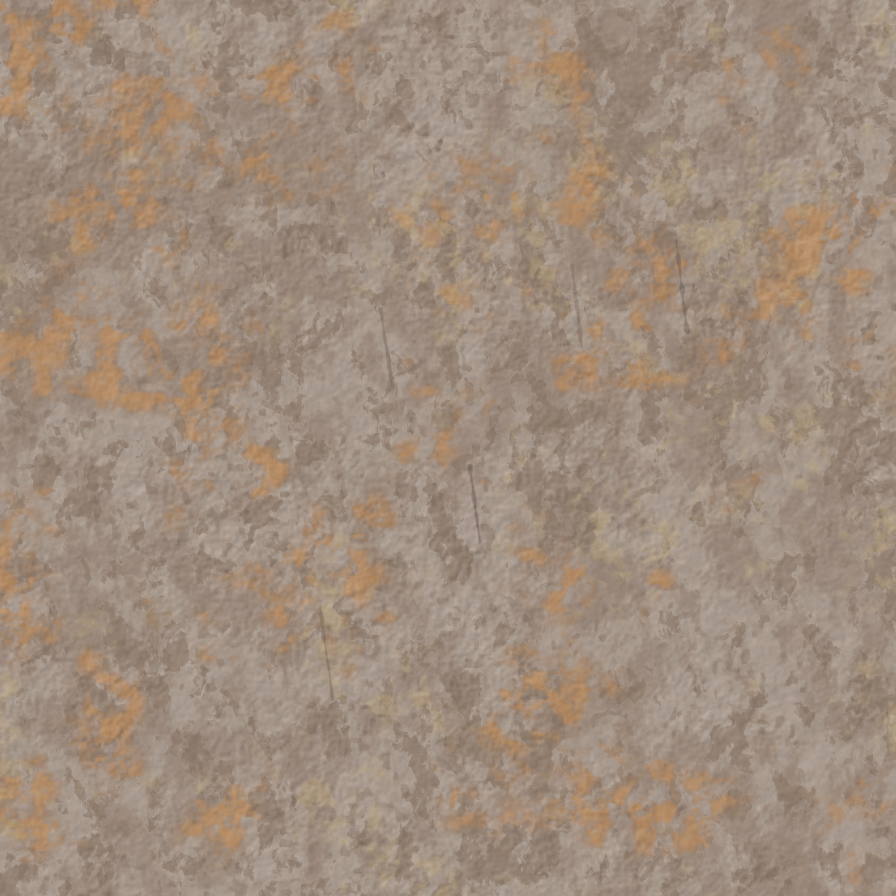
A Shadertoy shader for this texture:

```glsl
float hash(vec2 p) {
    vec3 h = fract(p.xyx * 0.1031);
    h += dot(h, h.yzx + 33.33);
    return fract((h.x + h.y) * h.z);
}

float noise(vec2 p) {
    vec2 cell = floor(p), f = fract(p);
    f = f * f * f * (f * (f * 6.0 - 15.0) + 10.0);
    return mix(mix(hash(cell), hash(cell + vec2(1, 0)), f.x),
               mix(hash(cell + vec2(0, 1)), hash(cell + vec2(1, 1)), f.x), f.y);
}

float fbm(vec2 p) {
    float sum = 0.0, amp = 0.42;
    for (int i = 0; i < 5; i++) {
        sum += amp * noise(p);
        p = mat2(1.6, 1.2, -1.2, 1.6) * p + 17.3;
        amp *= 0.62;
    }
    return sum;
}

// Fine plaster height, used for the embossed grain
float grainHeight(vec2 p) {
    return 0.55 * noise(p * 105.0) + 0.45 * noise(p * 210.0 + 31.0);
}

// Thin, nearly upright scratches that lean right towards the bottom
float scratches(vec2 p) {
    float mask = 0.0;
    for (int i = 0; i < 5; i++) {
        float id = float(i);
        vec2 start = vec2(0.32 + 0.1 * id + 0.07 * hash(vec2(id, 3.0)),
                          0.15 + 0.5 * hash(vec2(id, 8.0)));
        vec2 dir = vec2(-0.12 - 0.08 * hash(vec2(id, 5.0)), 1.0);
        float len = 0.06 + 0.05 * hash(vec2(id, 12.0));
        vec2 d = p - start;
        float t = clamp(dot(d, dir) / dot(dir, dir), 0.0, len);
        float dist = length(d - dir * t) + 0.003 * (noise(p * 90.0) - 0.5);
        float strength = 0.25 + 0.4 * hash(vec2(id, 21.0));
        mask = max(mask, strength * (1.0 - smoothstep(0.0005, 0.0028, dist)));
    }
    return mask;
}

void mainImage(out vec4 fragColor, in vec2 fragCoord) {
    vec2 p = fragCoord / iResolution.y;
    vec2 warp = vec2(fbm(p * 26.0 + 5.0), fbm(p * 26.0 + 47.0)) - 0.5;
    vec2 q = p + 0.02 * warp;

    // Clouded grey-brown ground
    float broad = fbm(p * vec2(6.0, 4.0) + 2.0);
    float blotch = fbm(q * vec2(34.0, 25.0) + 9.0);
    vec3 color = mix(vec3(0.59, 0.523, 0.47), vec3(0.65, 0.588, 0.541),
                     smoothstep(0.32, 0.68, 0.4 * broad + 0.6 * blotch));

    // Pale plaster flakes
    float plaster = smoothstep(0.48, 0.55, 0.72 * blotch + 0.28 * broad);
    color = mix(color, vec3(0.665, 0.614, 0.572), 0.5 * plaster);

    // Brown corroded patches with a faint light rim
    float decay = 0.74 * fbm(q * vec2(40.0, 30.0) + 71.0)
                + 0.26 * fbm(p * vec2(7.0, 4.5) + 23.0);
    float rim = smoothstep(0.5, 0.53, decay) * (1.0 - smoothstep(0.53, 0.56, decay));
    color += 0.015 * rim;
    color = mix(color, vec3(0.535, 0.46, 0.4), 0.6 * smoothstep(0.535, 0.6, decay));

    // Small pits, gathered on the plaster
    float pits = smoothstep(0.7, 0.88, noise(q * vec2(120.0, 100.0) + 13.0));
    color = mix(color, vec3(0.5, 0.43, 0.375), 0.4 * pits * smoothstep(0.45, 0.6, broad));

    // Rust stains with small orange cores
    float stain = fbm(p * vec2(8.0, 10.0) + 64.0);
    float stainDetail = fbm(q * 42.0 + 38.0);
    float rust = smoothstep(0.52, 0.67, stain) * smoothstep(0.34, 0.62, stainDetail);
    color = mix(color, vec3(0.63, 0.495, 0.385), 0.6 * rust);
    float core = smoothstep(0.57, 0.7, stain) * smoothstep(0.46, 0.65, stainDetail);
    color = mix(color, vec3(0.75, 0.56, 0.37), 0.6 * core);

    // Ochre dust
    float ochre = smoothstep(0.57, 0.7, fbm(p * 10.0 + 91.0))
                * smoothstep(0.46, 0.66, fbm(q * 55.0 + 55.0));
    color = mix(color, vec3(0.72, 0.635, 0.49), 0.5 * ochre);

    color = mix(color, vec3(0.43, 0.365, 0.325), scratches(p));

    // Grain lit from the upper left
    float relief = grainHeight(p) - grainHeight(p + vec2(-0.0025, 0.0025));
    color += relief * mix(0.07, 0.125, smoothstep(0.4, 0.6, fbm(p * 9.0 + 80.0)));
    color += 0.07 * (fbm(p * 75.0 + 7.0) - 0.5);

    fragColor = vec4(color, 1.0);
}
```
